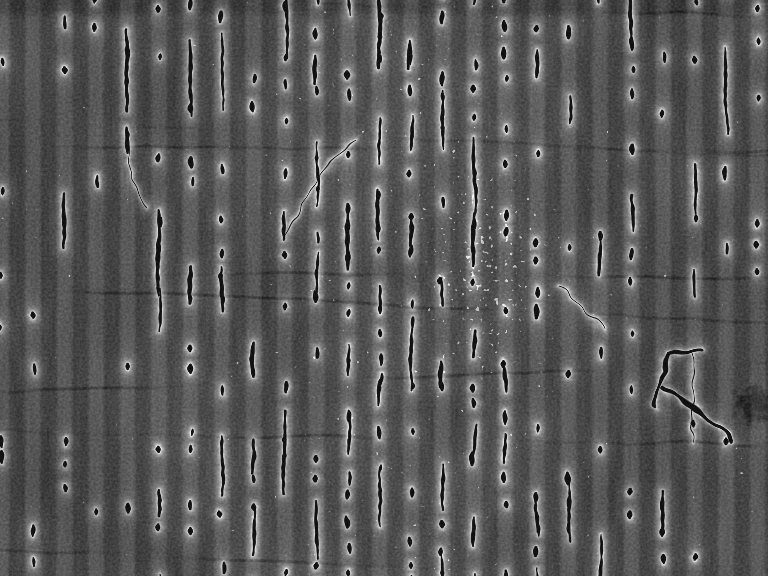
Give the GLSL for this texture, as a Shadertoy shader.

```glsl
// Grey micrograph of a banded surface: about 24 upright rows of dark pits and slots with
// glowing rims, densest near the middle. Slots are hashed into cells along each row;
// gradient noise adds wobble, grain and debris; a few cracks and scratches cross the rows.

const float PITCH = 0.0547;         // row spacing, in canvas heights
const float FIRST_ROW = 0.0573;     // x of the first full row
const float DENSE_X = 0.70;         // centre of the heavily pitted zone
const float DENSE_WIDTH = 0.36;
const float PIT_CELL = 0.046, SLOT_CELL = 0.165;
const vec2 PIT_LENGTH = vec2(0.004, 0.011);    // half length, least and most
const vec2 SLOT_LENGTH = vec2(0.022, 0.076);
const float PIT_WIDTH = 0.0046, SLOT_WIDTH = 0.0037;
const float RIM_REACH = 0.0034, HALO_REACH = 0.011;
const float BAND_DARK = 0.255, BAND_LIGHT = 0.345;
const float CORE = 0.07, RIM_GAIN = 0.42, HALO_GAIN = 0.15;
const float GRAIN = 0.13;
const int SCRATCHES = 8;
const int CRACKS = 10, WIDE_CRACKS = 4;
const vec4 CRACK[CRACKS] = vec4[](
    vec4(1.160, 0.384, 1.215, 0.392), vec4(1.160, 0.384, 1.137, 0.297),
    vec4(1.153, 0.326, 1.215, 0.285), vec4(1.215, 0.285, 1.271, 0.236),
    vec4(1.203, 0.384, 1.203, 0.236), vec4(0.616, 0.757, 0.556, 0.696),
    vec4(0.556, 0.696, 0.495, 0.592), vec4(0.222, 0.757, 0.227, 0.691),
    vec4(0.227, 0.691, 0.257, 0.639), vec4(0.972, 0.505, 1.050, 0.427));

vec2 hash2(vec2 p) {
    vec3 q = fract(p.xyx * vec3(0.1031, 0.1030, 0.0973));
    q += dot(q, q.yzx + 33.33);
    return fract((q.xx + q.yz) * q.zy);
}

float corner(vec2 cell, vec2 offset) {
    float angle = 6.2832 * hash2(cell).x;
    return dot(vec2(cos(angle), sin(angle)), offset);
}

// Gradient noise, roughly -0.7 to 0.7
float noise(vec2 p) {
    vec2 i = floor(p), f = p - i, e = vec2(1.0, 0.0);
    vec2 s = f * f * f * (f * (f * 6.0 - 15.0) + 10.0);
    return mix(mix(corner(i, f), corner(i + e, f - e), s.x),
               mix(corner(i + e.yx, f - e.yx), corner(i + 1.0, f - 1.0), s.x), s.y);
}

float segmentDistance(vec2 p, vec2 a, vec2 b) {
    vec2 pa = p - a, ba = b - a;
    return length(pa - ba * clamp(dot(pa, ba) / dot(ba, ba), 0.0, 1.0));
}

// Distance to the tapered slots of one row; q.x is measured from the row axis
float slotDistance(vec2 q, float row, float cell, vec2 lengths, float width, float chance, float seed) {
    float d = 1.0;
    float y = q.y / cell + hash2(vec2(row, seed)).x;
    for (int i = -1; i <= 1; i++) {
        float id = floor(y) + float(i);
        vec2 place = hash2(vec2(row * 3.0 + seed, id + 40.0));
        vec2 form = hash2(vec2(row * 5.0 + 90.0, id * 2.0 + seed));
        if (place.x > chance) continue;
        float halfLength = mix(lengths.x, lengths.y, form.x * form.x);
        float dy = (y - id - 0.5 - 0.5 * (place.y - 0.5)) * cell;
        float along = min(abs(dy) / halfLength, 1.0);
        float halfWidth = width * mix(0.65, 1.1, form.y) * (1.0 - 0.45 * along * along);
        float dx = q.x + (form.y - 0.5) * 0.004;
        d = min(d, length(vec2(dx, max(abs(dy) - halfLength, 0.0))) - halfWidth);
    }
    return d;
}

void mainImage(out vec4 fragColor, in vec2 fragCoord) {
    float px = 1.0 / iResolution.y;
    vec2 p = fragCoord * px;
    float u = (p.x - FIRST_ROW) / PITCH;
    float row = floor(u + 0.5);
    float rowOffset = (row * PITCH + FIRST_ROW - DENSE_X) / DENSE_WIDTH;
    float density = exp(-rowOffset * rowOffset);
    float fine = noise(p * 210.0), medium = noise(p * 75.0 + 17.0), broad = noise(p * 5.0 + 3.0);

    // Banded ground with broad shading and faint streaks
    float band = smoothstep(-0.45, 0.55, cos(6.2832 * u) + 0.3 * medium);
    float shade = mix(BAND_DARK, BAND_LIGHT, band) + 0.035 * density + 0.05 * broad;
    shade += 0.03 * noise(p * vec2(90.0, 9.0)) - 0.06 * smoothstep(0.965, 0.985, p.y);

    // Long faint scratches, nearly level
    for (int i = 0; i < SCRATCHES; i++) {
        vec2 r = hash2(vec2(float(i) * 7.0 + 2.0, 61.0));
        float level = (float(i) + r.x) / float(SCRATCHES) + (r.y - 0.5) * 0.14 * (p.x - 0.6);
        float d = abs(p.y - level - 0.008 * noise(vec2(p.x * 9.0, r.x * 50.0)));
        float visible = smoothstep(-0.2, 0.3, noise(vec2(p.x * 3.0, r.y * 80.0)));
        shade -= 0.09 * visible * (1.0 - smoothstep(0.0008, 0.0025 + px, d));
    }

    // Pits and long slots, slightly wandering along each row
    float wander = 0.006 * noise(vec2(row * 7.3, p.y * 13.0)) + 0.0022 * noise(p * 65.0);
    vec2 q = vec2((u - row) * PITCH + wander, p.y);
    float pits = slotDistance(q, row, PIT_CELL, PIT_LENGTH, PIT_WIDTH, mix(0.18, 0.53, density), 11.0);
    float slots = slotDistance(q, row, SLOT_CELL, SLOT_LENGTH, SLOT_WIDTH, 0.85 * density, 29.0);
    float hole = min(pits, slots) + 0.0012 * medium;

    // Cracks with ragged edges
    vec2 ragged = p + 0.009 * vec2(noise(p * 38.0), noise(p * 38.0 + 50.0));
    for (int i = 0; i < CRACKS; i++) {
        float halfWidth = i < WIDE_CRACKS ? 0.0035 : 0.0009;
        hole = min(hole, segmentDistance(ragged, CRACK[i].xy, CRACK[i].zw) - halfWidth);
    }

    // Bright rims and soft halos around every opening
    float outside = max(hole, 0.0);
    shade += RIM_GAIN * exp(-outside / RIM_REACH) * (0.85 + 0.7 * medium + 0.4 * broad);
    shade += HALO_GAIN * exp(-outside / HALO_REACH);

    // Debris, thickest in one patch, plus one dark stain
    vec2 patchOffset = (p - vec2(0.84, 0.53)) / vec2(0.09, 0.16);
    float litter = 0.22 * density + 0.7 * exp(-dot(patchOffset, patchOffset));
    float speck = noise(p * 120.0 + 9.0) + 0.35 * fine;
    shade += 0.4 * smoothstep(0.0, 0.16, speck - 0.62 + 0.42 * litter);
    shade -= 0.14 * (1.0 - smoothstep(0.012, 0.042, length(p - vec2(1.31, 0.297)) + 0.025 * medium));

    // Grain, then the dark openings on top
    shade += GRAIN * (0.6 * fine + 0.4 * noise(p * 330.0 + 5.0));
    float opening = 1.0 - smoothstep(-0.6 * px, 0.6 * px, hole);
    shade = mix(shade, CORE + 0.04 * fine, opening);
    fragColor = vec4(vec3(clamp(shade, 0.0, 0.95)), 1.0);
}
```
